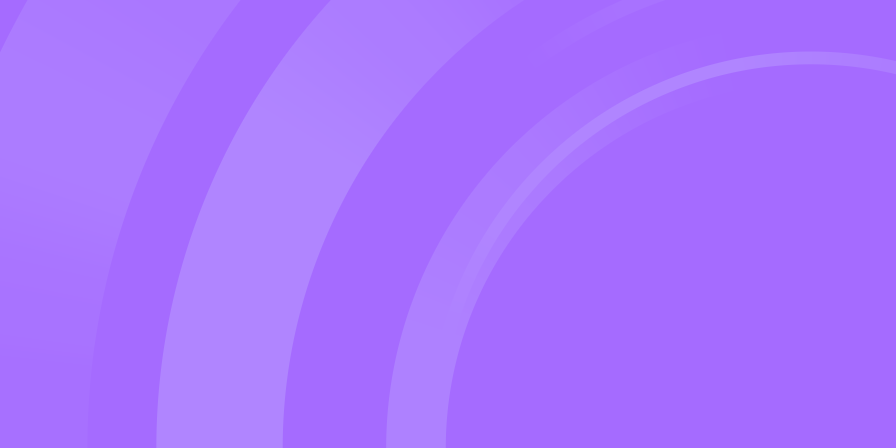
Write a WebGL 1 fragment shader that draws this background.

```glsl
precision highp float;
uniform vec2 u_resolution;

// Colours
const vec3 BASE = vec3(0.647, 0.420, 1.0);
const vec3 GLOW = vec3(0.690, 0.522, 1.0);

// Centres, in canvas heights
const vec2 WIDE_CENTRE = vec2(1.828, 0.0);
const vec2 INNER_CENTRE = vec2(1.810, 0.0);
const vec2 RIM_CENTRE = vec2(1.810, 0.031);

// Inner and outer radius of each ring
const vec2 OUTER_RING = vec2(1.633, 2.030);
const vec2 MIDDLE_RING = vec2(1.197, 1.479);
const vec2 STREAK = vec2(1.057, 1.092);
const vec2 INNER_RING = vec2(0.815, 0.948);
const vec2 RIM = vec2(0.8255, 0.854);

// Antialiased coverage of a ring
float ring(vec2 p, vec2 centre, vec2 radii) {
  float d = length(p - centre);
  float halfWidth = 0.5 * (radii.y - radii.x);
  float edge = abs(d - 0.5 * (radii.x + radii.y)) - halfWidth;
  return clamp(0.5 - edge * u_resolution.y, 0.0, 1.0);
}

// Degrees above the horizon, measured from the left of the centre
float sweep(vec2 p, vec2 centre) {
  return degrees(atan(p.y - centre.y, centre.x - p.x));
}

void main() {
  vec2 p = gl_FragCoord.xy / u_resolution.y;
  float wide = sweep(p, WIDE_CENTRE);
  float inner = sweep(p, INNER_CENTRE);
  float rim = sweep(p, RIM_CENTRE);

  // Strength of each ring along its sweep
  float outerGlow = 0.20 + 0.12 * smoothstep(6.0, 9.0, wide)
                  + 0.33 * smoothstep(11.0, 21.0, wide)
                  - 0.20 * smoothstep(24.0, 36.0, wide);
  float middleGlow = 1.0 - 0.36 * smoothstep(29.0, 45.0, wide)
                   - 0.40 * smoothstep(44.0, 60.0, wide);
  float streakGlow = 0.25 * smoothstep(51.0, 66.0, wide);
  float innerGlow = 0.85 - 0.25 * smoothstep(12.0, 40.0, inner)
                  - 0.60 * smoothstep(38.0, 82.0, inner);
  float rimGlow = smoothstep(8.0, 36.0, rim)
                * (1.0 - 0.35 * smoothstep(75.0, 105.0, rim));

  // Layers from back to front
  vec3 color = BASE;
  color = mix(color, GLOW, ring(p, WIDE_CENTRE, OUTER_RING) * outerGlow);
  color = mix(color, GLOW, ring(p, WIDE_CENTRE, MIDDLE_RING) * middleGlow);
  color = mix(color, GLOW, ring(p, WIDE_CENTRE, STREAK) * streakGlow);
  color = mix(color, GLOW, ring(p, INNER_CENTRE, INNER_RING) * innerGlow);
  color = mix(color, GLOW, ring(p, RIM_CENTRE, RIM) * rimGlow);
  gl_FragColor = vec4(color, 1.0);
}
```
